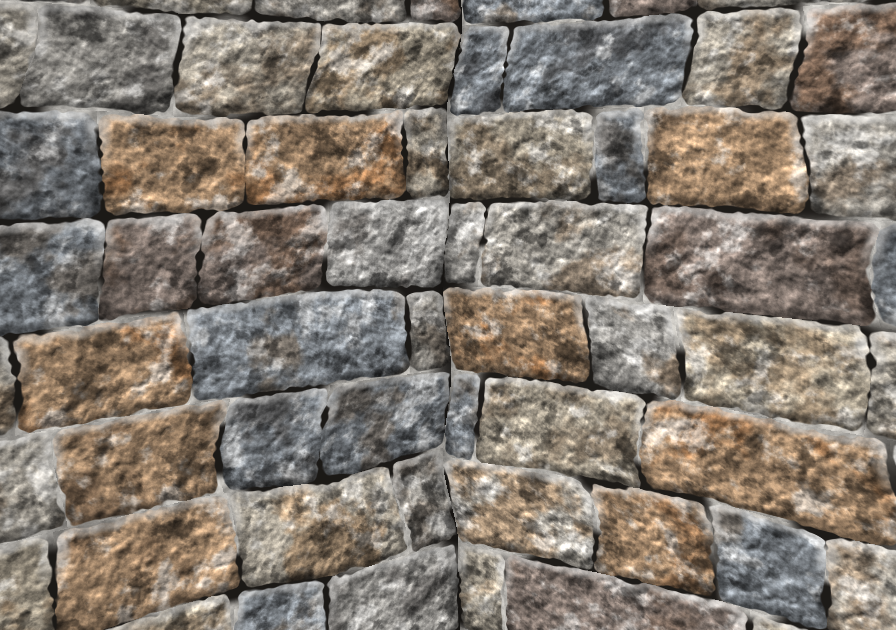
Write a WebGL 1 fragment shader that draws this texture.

```glsl
precision highp float;
// Inside corner of a rough coursed stone wall. Each side is mapped to receding
// wall coordinates, split into seven or so courses and jittered joints, then
// every stone gets a rounded outline, its own tint, mottling and lit relief.

uniform vec2 u_resolution;

const float CORNER_X = 0.505;      // corner, fraction of canvas width
const float HORIZON_Y = 0.823;     // eye level, fraction of canvas height
const float COURSE_HEIGHT = 0.136; // course height at the corner
const float RECESSION = 0.375;     // growth of scale away from the corner
const float STONE_LENGTH = 1.25;   // mean length in course heights

const vec3 GREY = vec3(0.60, 0.595, 0.585);
const vec3 TAN = vec3(0.65, 0.61, 0.54);
const vec3 RUST = vec3(0.64, 0.53, 0.42);
const vec3 SLATE = vec3(0.48, 0.50, 0.52);
const vec3 UMBER = vec3(0.51, 0.46, 0.43);
const vec3 FROST = vec3(0.87, 0.865, 0.855);
const vec3 MORTAR = vec3(0.70, 0.69, 0.67);
const vec3 SHADOW = vec3(0.11, 0.10, 0.09);

float hash(vec2 p) {
  return fract(sin(dot(p, vec2(127.1, 311.7))) * 43758.5453);
}

float noise(vec2 p) {
  vec2 i = floor(p), f = fract(p);
  f = f * f * (3.0 - 2.0 * f);
  return mix(mix(hash(i), hash(i + vec2(1.0, 0.0)), f.x),
             mix(hash(i + vec2(0.0, 1.0)), hash(i + vec2(1.0)), f.x), f.y);
}

float fbm(vec2 p) {
  float sum = 0.0, amp = 0.5;
  for (int k = 0; k < 5; k++) {
    sum += amp * noise(p);
    p = mat2(1.6, 1.2, -1.2, 1.6) * p + 7.3;
    amp *= 0.55;
  }
  return sum / 1.06;
}

// Position of a vertical joint; the first one alternates to bond the corner
float joint(float i, float row, float side) {
  float jitter = hash(vec2(i + side * 17.0, row + 5.0)) - 0.5;
  if (i < 0.5) return 0.0;
  if (i < 1.5) return 0.78 + 0.38 * side * (1.0 - 2.0 * mod(row, 2.0)) + 0.25 * jitter;
  return i + 0.7 * jitter;
}

float roundedBox(vec2 p, vec2 halfSize, float radius) {
  vec2 q = abs(p) - halfSize + radius;
  return length(max(q, 0.0)) + min(max(q.x, q.y), 0.0) - radius;
}

// Chipped surface height: broad lumps plus sharp creases
float relief(vec2 p) {
  return fbm(p * 3.0) + 0.5 * abs(2.0 * fbm(p * 4.5 + 31.0) - 1.0);
}

vec3 stoneTint(vec2 id) {
  float kind = hash(id + 2.7);
  vec3 tint = mix(GREY, TAN, hash(id + 8.1));
  if (kind < 0.22) tint = SLATE;
  else if (kind < 0.40) tint = UMBER;
  else if (kind > 0.84) tint = RUST;
  return tint * mix(0.93, 1.09, hash(id + 4.9));
}

void main() {
  // Wall coordinates, in course heights, with v running downwards
  vec2 uv = gl_FragCoord.xy / u_resolution.y;
  float x = uv.x - CORNER_X * u_resolution.x / u_resolution.y;
  x += 0.035 * (noise(vec2(uv.y * 7.3, 2.0)) - 0.5);
  float side = x < 0.0 ? -1.0 : 1.0;
  float unit = COURSE_HEIGHT * (1.0 + RECESSION * abs(x));
  float pixel = 1.0 / (u_resolution.y * unit);
  vec2 wall = vec2(abs(x), HORIZON_Y - uv.y) / unit;
  vec2 surface = vec2(wall.x * side + 40.0 * side, wall.y);

  // Course and stone under this point
  vec2 p = wall;
  p.y += 0.16 * (noise(surface * vec2(0.8, 0.5)) - 0.5);
  p.x += 0.10 * (noise(surface * 1.4 + 9.0) - 0.5) * smoothstep(0.0, 0.4, wall.x);
  float row = floor(p.y);
  float along = p.x / STONE_LENGTH;
  float i = max(floor(along), 0.0);
  if (along < joint(i, row, side)) i = max(i - 1.0, 0.0);
  else if (along > joint(i + 1.0, row, side)) i += 1.0;
  vec2 ends = STONE_LENGTH * vec2(joint(i, row, side), joint(i + 1.0, row, side));
  vec2 id = vec2(i + side * 23.0, row);

  // Ragged outline; negative inside the stone
  vec2 local = p - vec2(0.5 * (ends.x + ends.y), row + 0.5);
  vec2 halfSize = vec2(0.5 * (ends.y - ends.x), 0.5) - 0.018;
  float d = roundedBox(local, halfSize, 0.09);
  d += 0.045 * (noise(surface * 6.0) - 0.5) + 0.035 * (noise(surface * 17.0) - 0.5);

  // Tint, stains, pale weathering and dark pits
  vec2 grain = surface + 13.0 * hash(id);
  float mottle = fbm(grain * 3.0 + 3.0);
  float fine = fbm(grain * 9.0);
  float speck = fbm(grain * 15.0 + 40.0);
  vec3 stone = stoneTint(id) * (0.97 + 0.40 * (mottle - 0.5) + 0.55 * (fine - 0.5) + 0.60 * (speck - 0.5));
  float stain = smoothstep(0.50, 0.66, fbm(grain * 2.0 + 51.0));
  vec3 stainTint = mix(vec3(0.64, 0.645, 0.66), vec3(0.96, 0.83, 0.70), hash(id + 6.3));
  stone *= mix(vec3(1.0), stainTint, 0.8 * stain);
  stone = mix(stone, FROST, 0.55 * smoothstep(0.50, 0.66, 0.4 * mottle + 0.6 * fbm(grain * 6.0 + 77.0)));
  stone *= 1.0 - 0.42 * smoothstep(0.54, 0.70, fbm(grain * 5.0 + 23.0));

  // Light from above, bright upper rims and shaded undersides
  float lit = relief(grain) - relief(grain + vec2(-0.016, -0.034));
  stone *= clamp(1.0 + 2.2 * lit, 0.40, 1.6);
  float rim = smoothstep(-0.11, -0.02, d);
  stone = mix(stone, FROST, 0.60 * rim * smoothstep(0.10, -0.35, local.y) * (0.4 + fine));
  stone *= 1.0 - 0.38 * rim * smoothstep(0.0, 0.4, local.y);

  // Joints: pale mortar broken by deep shadow
  float depth = smoothstep(0.32, 0.54, noise(surface * vec2(1.7, 2.3) + 19.0));
  vec3 gap = mix(MORTAR * (0.6 + 0.8 * fine), SHADOW, depth);
  float blur = max(0.9 * pixel, 0.010);
  vec3 color = mix(stone, gap, smoothstep(-blur, blur, d));
  color *= 1.0 - 0.22 * exp(-7.0 * wall.x);
  color *= side < 0.0 ? 0.97 : 1.05;
  gl_FragColor = vec4(clamp(color, 0.0, 1.0), 1.0);
}
```
